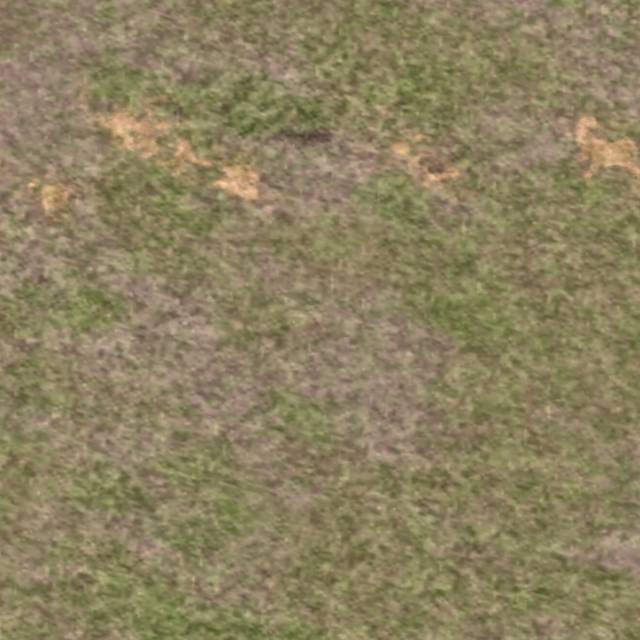
This texture is drawn by a Shadertoy shader. Its source:

```glsl
// Dry grassy hillside with mottled turf, bare clay scars and shaded hollows.
#define OLIVE vec3(0.530, 0.496, 0.350)
#define MAUVE vec3(0.578, 0.512, 0.430)
#define GREEN vec3(0.470, 0.492, 0.295)
#define CLAY vec3(0.820, 0.660, 0.490)
#define STAIN vec3(0.630, 0.520, 0.390)
#define SHADE vec3(0.370, 0.310, 0.260)
#define GRAIN_FREQ 92.0
#define GRAIN_CONTRAST 0.18
#define TINT_CONTRAST 0.10
#define CLAY_SIZE 0.050

float hash(vec2 p) {
    vec3 q = fract(p.xyx * vec3(0.1031, 0.1030, 0.0973));
    q += dot(q, q.yzx + 33.33);
    return fract((q.x + q.y) * q.z);
}

float noise(vec2 p) {
    vec2 cell = floor(p), f = fract(p);
    f = f * f * (3.0 - 2.0 * f);
    float low = mix(hash(cell), hash(cell + vec2(1, 0)), f.x);
    float high = mix(hash(cell + vec2(0, 1)), hash(cell + vec2(1, 1)), f.x);
    return mix(low, high, f.y);
}

// Rotated octaves hide the lattice of the value noise.
float fbm(vec2 p) {
    float sum = 0.0, weight = 0.5;
    for (int i = 0; i < 4; i++) {
        sum += weight * noise(p);
        p = mat2(1.6, 1.2, -1.2, 1.6) * p + 17.3;
        weight *= 0.5;
    }
    return sum / 0.9375;
}

// Soft elliptical area: 1 at its centre, 0 on its rim, negative outside.
float blob(vec2 p, vec2 centre, vec2 radius) {
    return 1.0 - length((p - centre) / radius);
}

vec3 turf(vec2 p) {
    vec2 slope = vec2(p.x, p.y * 1.7 + p.x * 0.35);
    float dry = smoothstep(0.30, 0.70, fbm(slope * 5.0 + 3.0));
    float lush = smoothstep(0.50, 0.76, fbm(slope * 6.5 + 41.0));
    return mix(mix(OLIVE, MAUVE, dry), GREEN, lush * 0.75);
}

// Brightness of the tufts, slightly wider than tall.
float tufts(vec2 p) {
    vec2 q = p + 0.008 * vec2(fbm(p * 22.0), fbm(p * 22.0 + 9.0));
    q = mat2(0.97, 0.24, -0.24, 0.97) * q * vec2(0.80, 1.15);
    float coarse = noise(q * GRAIN_FREQ * 0.4 + 5.0) - 0.5;
    float medium = noise(mat2(0.9, 0.44, -0.44, 0.9) * q * GRAIN_FREQ) - 0.5;
    float fine = noise(q * GRAIN_FREQ * 1.9 + 71.0) - 0.5;
    float roughness = mix(0.65, 1.35, fbm(p * 5.0 + 60.0));
    return (coarse * 0.45 + medium + fine * 0.8) * roughness;
}

void mainImage(out vec4 fragColor, in vec2 fragCoord) {
    vec2 p = fragCoord / iResolution.y;
    float light = tufts(p);
    float ragged = fbm(p * vec2(38.0, 52.0) + 13.0) - 0.5;
    vec3 color = turf(p);

    // Pale worn ridge climbing to the upper right.
    float ridge = p.y - 0.925 - 0.24 * (p.x - 0.72) + 0.02 * ragged;
    float worn = exp(-ridge * ridge * 9000.0) * smoothstep(0.68, 0.9, p.x);
    color = mix(color, vec3(0.63, 0.57, 0.44), worn * 0.6);

    // Clay scars scattered across the upper slope, each in a stained halo.
    float bare = 0.0;
    for (int i = 0; i < 5; i++) {
        float k = float(i);
        vec2 centre = vec2(fract(0.24 + 0.71 * k), 0.79 - 0.023 * k);
        vec2 radius = CLAY_SIZE * vec2(1.45, 0.85) * (1.0 - 0.09 * k);
        vec2 q = p + vec2(0.0, 0.35 * (p.x - centre.x));
        float halo = blob(q, centre, radius * 1.9) + ragged * 1.8;
        float scar = blob(q, centre, radius) + ragged * 3.0;
        color = mix(color, STAIN, 0.55 * smoothstep(0.0, 0.7, halo));
        bare = max(bare, smoothstep(0.15, 0.85, scar));
    }
    color = mix(color, CLAY, bare * 0.85);

    // Shaded hollows below small banks.
    for (int i = 0; i < 3; i++) {
        float k = float(i);
        vec2 centre = vec2(0.27 + 0.2 * k, 0.825 - 0.04 * k);
        vec2 radius = vec2(0.035 + 0.035 * mod(k, 2.0), 0.018);
        float hollow = blob(p, centre, radius) + ragged * 2.4;
        color = mix(color, SHADE, 0.65 * smoothstep(0.1, 0.9, hollow));
    }

    // Grain: light, green against mauve, and a few bright dry stalks.
    float tint = noise(p * vec2(0.75, 1.0) * GRAIN_FREQ * 0.7 + 120.0) - 0.5;
    float stalk = smoothstep(0.80, 0.98, noise(p * GRAIN_FREQ * 0.9 + 200.0));
    color += light * GRAIN_CONTRAST * vec3(1.0, 0.94, 0.86);
    color += tint * TINT_CONTRAST * vec3(0.45, -0.20, 0.50);
    color += stalk * 0.09 * vec3(1.0, 0.90, 0.78);
    fragColor = vec4(clamp(color, 0.0, 1.0), 1.0);
}
```
